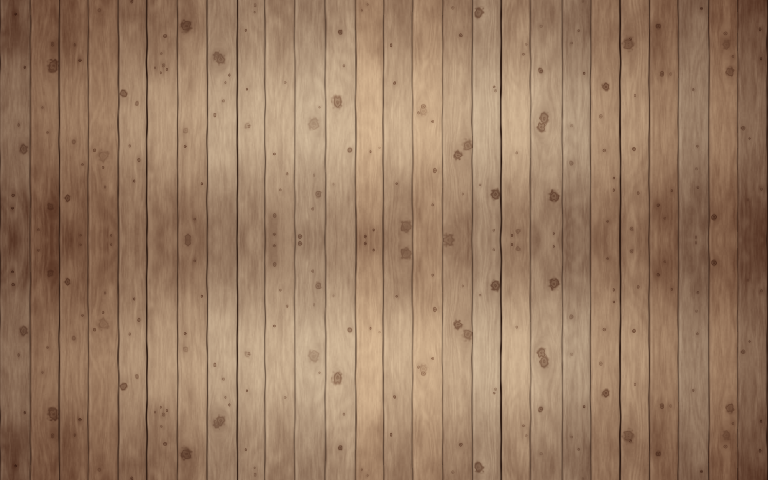
Reproduce this texture procedurally as a WebGL 2 fragment shader.

```glsl
#version 300 es
precision highp float;
uniform vec2 u_resolution;
out vec4 fragColor;

const float PLANKS = 26.0;
const float TAU = 6.2831853;

float hash(vec2 p) {
    vec3 a = fract(p.xyx * vec3(0.1031, 0.1030, 0.0973));
    a += dot(a, a.yzx + 33.33);
    return fract((a.x + a.y) * a.z);
}

float noise(vec2 p) {
    vec2 cell = floor(p), f = fract(p);
    f = f * f * (3.0 - 2.0 * f);
    return mix(mix(hash(cell), hash(cell + vec2(1, 0)), f.x),
               mix(hash(cell + vec2(0, 1)), hash(cell + vec2(1, 1)), f.x), f.y);
}

void main() {
    vec2 uv = gl_FragCoord.xy / u_resolution;
    float pixel = PLANKS / u_resolution.x;

    // Plank widths are the unit; the boards mirror about mid height
    float x = uv.x * PLANKS;
    float v = abs(2.0 * uv.y - 1.0) * PLANKS / 3.2;

    // Nearest seam, slightly uneven, and the plank beside it
    float seam = floor(x + 0.5);
    float seamId = mod(seam, PLANKS);
    float wobble = 0.03 * (noise(vec2(seamId * 17.0, v * 1.5)) - 0.5);
    float toSeam = x - seam - 0.09 * (hash(vec2(seamId, 3.0)) - 0.5) - wobble;
    float plank = toSeam < 0.0 ? seam - 1.0 : seam;
    vec2 board = vec2(x - plank, v);
    float id = mod(plank, PLANKS);

    // Knots: dark cores with a halo, bending the grain around them
    float knot = 0.0, halo = 0.0, bend = 0.0;
    for (int i = 0; i < 6; i++) {
        vec2 key = vec2(id * 3.0 + 1.0, float(i) * 7.0 + 11.0);
        vec2 center = vec2(mix(0.15, 0.85, hash(key)), 8.125 * hash(key + 40.0));
        float size = mix(0.045, 0.21, pow(hash(key + 80.0), 5.0));
        vec2 q = board - center;
        float r = length(q * vec2(1.0, 0.85)) / size;
        r += 0.5 * (noise(q * 14.0 + key + 9.0) - 0.5);
        float core = 1.0 - smoothstep(0.6, 1.25, r);
        float ring = 0.8 + 0.2 * cos(r * 9.0);
        knot = max(knot, core * ring * mix(0.35, 1.0, hash(key + 120.0)));
        halo += exp(-r * r * 0.22);
        bend += q.x * exp(-dot(q, q * vec2(1.0, 0.3)) / (size * size * 6.0));
    }

    // Long fibres, growth rings and soft stains
    vec2 g = vec2(board.x - 0.6 * bend + id * 31.0 + 5.0, v + id * 5.0);
    float fibre = noise(g * vec2(15.0, 1.3)) + 0.7 * noise(g * vec2(28.0, 5.0)) - 0.85;
    float flow = noise(g * vec2(1.6, 0.35)) + 0.2 * noise(g * vec2(4.0, 1.2));
    float rings = sin(TAU * (flow * 5.0 + g.x * 2.0));
    float stain = noise(g * vec2(2.2, 0.9)) + 0.5 * noise(g * vec2(5.0, 2.5)) - 0.75;
    float speck = hash(floor(g * vec2(18.0, 12.0)) + 7.0) - 0.5;

    // Two bright bands, fading toward the sides
    float across = pow(0.5 - 0.5 * cos(TAU * uv.x), 0.6);
    float band = 0.5 - 0.5 * cos(2.0 * TAU * uv.y);
    float light = 0.09 + 0.25 * band + across * (0.43 + 0.18 * band);
    light += 0.13 * (hash(vec2(id, 19.0)) - 0.5);
    light += 0.11 * fibre + 0.025 * rings + 0.03 * speck;
    light += stain * mix(0.22, 0.08, band) - 0.07 * min(halo, 1.0);

    vec3 wood = mix(vec3(0.38, 0.25, 0.18), vec3(0.83, 0.72, 0.59), clamp(light, -0.15, 1.1));
    float tint = hash(vec2(id, 53.0)) - 0.5;
    wood *= 1.0 + tint * vec3(0.03, -0.02, -0.07);
    wood = mix(wood, wood * vec3(0.60, 0.48, 0.42), 0.85 * knot);

    // Worn plank edges and seams of differing depth
    float gap = abs(toSeam);
    float depth = mix(0.35, 0.95, hash(vec2(seamId, 71.0)));
    depth *= 0.8 + 0.3 * noise(vec2(seamId * 13.0 + 2.0, v * 3.0));
    float halfWidth = 0.016 + 0.014 * hash(vec2(seamId, 91.0));
    float line = 1.0 - smoothstep(halfWidth - 0.5 * pixel, halfWidth + 0.5 * pixel, gap);
    wood *= 1.0 - 0.14 * depth * exp(-gap * 16.0);
    wood += 0.035 * smoothstep(0.04, 0.07, toSeam) * (1.0 - smoothstep(0.07, 0.14, toSeam));
    wood = mix(wood, vec3(0.16, 0.09, 0.06), min(line * depth, 1.0));

    fragColor = vec4(clamp(wood, 0.0, 1.0), 1.0);
}
```
